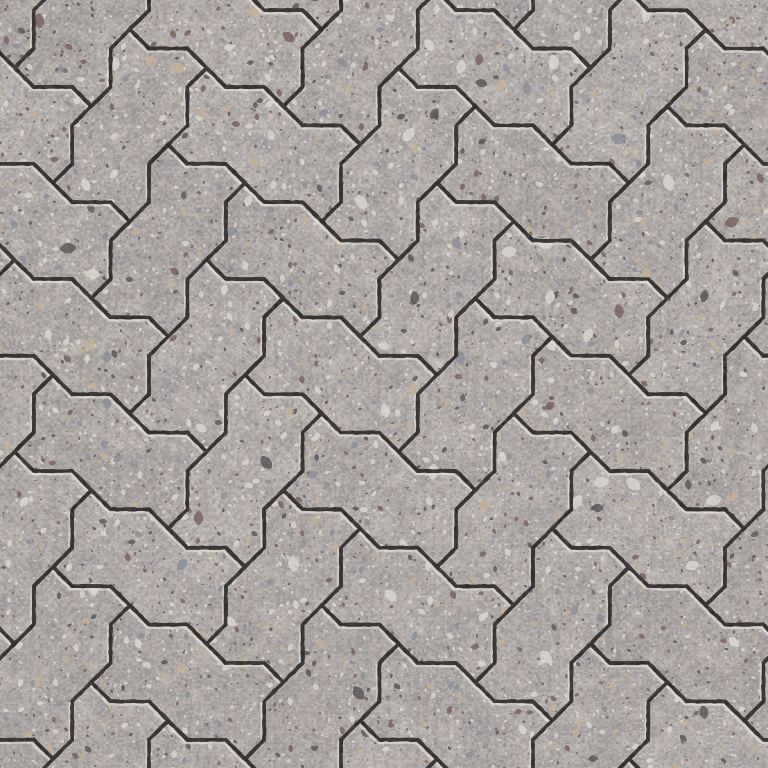
This pattern is drawn by a WebGL 2 fragment shader. Its source:

```glsl
#version 300 es
precision highp float;
// Interlocking zigzag concrete pavers laid in herringbone pairs.
// A slanted square grid gets zigzag edges; dropping every fourth edge joins
// cells into two-cell stones. Grain and scattered chips give the concrete.
#define UNITS 20.0
#define ORIGIN vec2(4.38, 3.765)
#define JOINT_HALF_WIDTH 0.05
#define LIGHT_SHIFT vec2(0.045, -0.06)
#define STONE_COLOR vec3(0.685, 0.665, 0.655)
#define JOINT_COLOR vec3(0.19, 0.18, 0.17)
#define RIM_COLOR vec3(0.87, 0.86, 0.84)
#define GRAIN 0.20
#define MOTTLE 0.09
#define STONE_VARIATION 0.025

uniform vec2 u_resolution;
out vec4 outColor;

float hash(vec2 p) {
  return fract(sin(dot(p, vec2(127.1, 311.7))) * 43758.55);
}

float noise(vec2 p) {
  vec2 i = floor(p), f = fract(p);
  f = f * f * (3.0 - 2.0 * f);
  return mix(mix(hash(i), hash(i + vec2(1, 0)), f.x),
             mix(hash(i + vec2(0, 1)), hash(i + vec2(1, 1)), f.x), f.y);
}

float segment(vec2 p, vec2 a, vec2 b) {
  vec2 ab = b - a;
  return length(p - a - ab * clamp(dot(p - a, ab) / dot(ab, ab), 0.0, 1.0));
}

// Distance to one zigzag edge from (0,0) to (2,1), folded about its middle.
float zigzag(vec2 p) {
  p -= vec2(1.0, 0.5);
  if (p.x < 0.0) p = -p;
  return min(segment(p, vec2(0), vec2(0.5, 0)), segment(p, vec2(0.5, 0), vec2(1, 0.5)));
}

// Height of the endless zigzag chain.
float chain(float x) {
  float t = mod(x, 2.0);
  return floor(x / 2.0) + min(t, 0.5) + max(t - 1.5, 0.0);
}

// Grid coordinates along the slanted axes (2,1) and (-1,2).
vec2 toGrid(vec2 p) {
  return vec2(2.0 * p.x + p.y, 2.0 * p.y - p.x) / 5.0;
}

// Distance to the nearest joint, skipping edges inside a stone.
float jointDistance(vec2 p) {
  vec2 base = floor(toGrid(p));
  float d = 9.0;
  for (int j = -1; j <= 1; j++)
    for (int i = -1; i <= 1; i++) {
      vec2 node = base + vec2(i, j);
      vec2 q = p - node.x * vec2(2, 1) - node.y * vec2(-1, 2);
      float phase = mod(node.x - node.y, 4.0);
      if (abs(phase - 3.0) > 0.5) d = min(d, zigzag(q));
      if (abs(phase - 2.0) > 0.5) d = min(d, zigzag(vec2(q.y, -q.x)));
    }
  return d;
}

// Index of the stone that holds p.
vec2 stoneId(vec2 p) {
  vec2 n = floor(toGrid(p) + 0.5);
  if (p.x < 2.0 * n.x - chain(p.y - n.x)) n.x -= 1.0;
  if (p.y < 2.0 * n.y + chain(p.x + n.y)) n.y -= 1.0;
  float phase = mod(n.x - n.y, 4.0);
  if (abs(phase - 2.0) < 0.5) n.x -= 1.0;
  if (abs(phase - 3.0) < 0.5) n.y -= 1.0;
  return n;
}

vec3 chipColor(float kind) {
  if (kind < 0.40) return vec3(0.86, 0.85, 0.82);
  if (kind < 0.58) return vec3(0.77, 0.69, 0.59);
  if (kind < 0.72) return vec3(0.47, 0.37, 0.36);
  if (kind < 0.90) return vec3(0.54, 0.55, 0.59);
  return vec3(0.34, 0.33, 0.33);
}

// Scatter angular chips, at most one per jittered cell.
vec3 addChips(vec3 color, vec2 p, float cell, float chance, float soft) {
  vec2 base = floor(p / cell);
  for (int j = -1; j <= 1; j++)
    for (int i = -1; i <= 1; i++) {
      vec2 id = base + vec2(i, j), key = id + cell * 91.0;
      if (hash(key) > chance) continue;
      vec2 jitter = vec2(hash(key + 17.3), hash(key + 41.9));
      vec2 q = p - (id + 0.2 + 0.6 * jitter) * cell;
      float angle = 6.283 * hash(key + 63.1), size = hash(key + 29.7);
      q = abs(mat2(cos(angle), sin(angle), -sin(angle), cos(angle)) * q);
      float d = max(length(q * vec2(1.0, 1.5)), q.x * 0.8 + q.y * 1.1);
      float radius = cell * mix(0.14, 0.36, size * size);
      float cover = 1.0 - smoothstep(radius - soft, radius + soft, d);
      color = mix(color, chipColor(hash(key + 77.7)), 0.8 * cover);
    }
  return color;
}

void main() {
  vec2 uv = gl_FragCoord.xy / u_resolution.y;
  vec2 p = vec2(uv.x, 1.0 - uv.y) * UNITS - ORIGIN;
  float pixel = UNITS / u_resolution.y;

  // Concrete: stone tone, cool mottling, fine grain
  vec3 color = STONE_COLOR + STONE_VARIATION * (hash(stoneId(p)) - 0.5);
  float mottle = 0.6 * noise(p * 2.3) + 0.4 * noise(p * 6.0 + 9.0) - 0.5;
  color += MOTTLE * mottle * vec3(1.1, 1.0, 0.8);
  color += GRAIN * (0.6 * noise(p * 17.0) + 0.4 * noise(p * 29.0 + 5.0) - 0.5);

  // Chips from small to large
  float soft = max(0.5 * pixel, 0.012);
  color = addChips(color, p, 0.17, 0.42, soft);
  color = addChips(color, p, 0.31, 0.38, soft);
  color = addChips(color, p, 0.60, 0.22, soft);

  // Lit stone rims, then dark joints with slightly worn edges
  float wear = 0.02 * (noise(p * 9.0) - 0.5);
  float rim = 1.0 - smoothstep(0.025, 0.075, jointDistance(p + LIGHT_SHIFT) + wear);
  color = mix(color, RIM_COLOR, rim * (0.55 + 0.4 * noise(p * 5.0)));
  float edge = jointDistance(p) + wear - JOINT_HALF_WIDTH;
  float joint = 1.0 - smoothstep(-0.6 * pixel, 0.6 * pixel, edge);
  color = mix(color, JOINT_COLOR + 0.07 * noise(p * 11.0), joint);
  outColor = vec4(color, 1.0);
}
```
